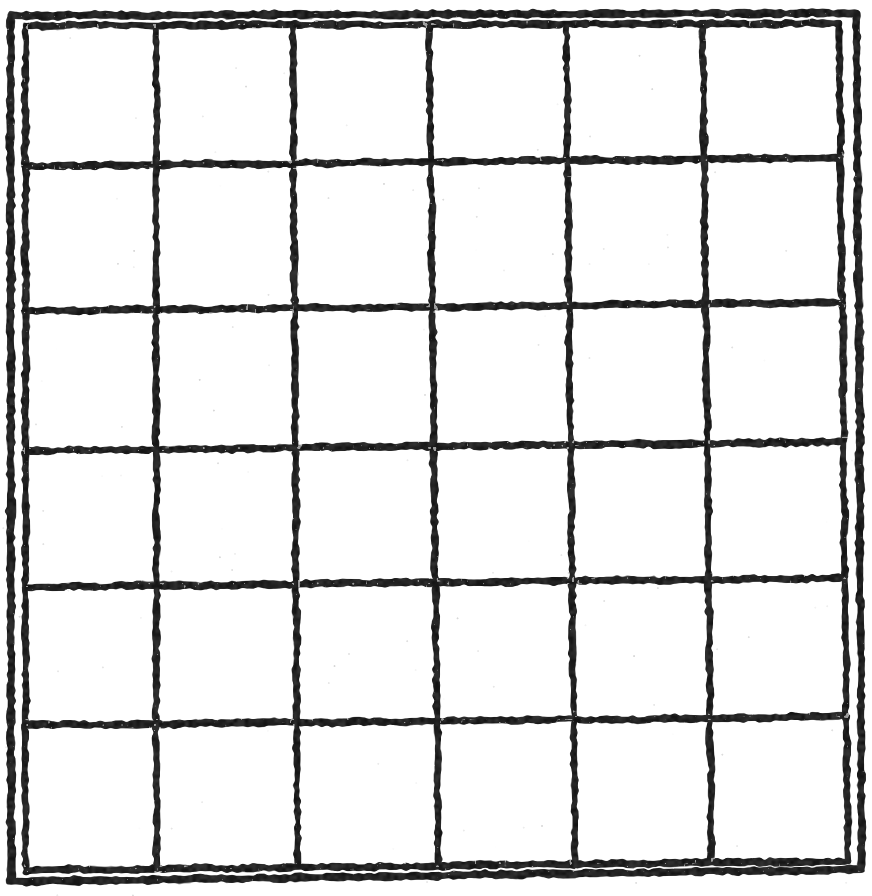
This pattern is drawn by a WebGL 2 fragment shader. Its source:

```glsl
#version 300 es
precision highp float;

uniform vec2 u_resolution;
out vec4 fragColor;

float hash(vec2 p) {
    return fract(sin(dot(p, vec2(127.1, 311.7))) * 43758.5453);
}

float noise(vec2 p) {
    vec2 i = floor(p), f = fract(p);
    f = f * f * (3.0 - 2.0 * f);
    return mix(mix(hash(i), hash(i + vec2(1, 0)), f.x),
               mix(hash(i + vec2(0, 1)), hash(i + vec2(1, 1)), f.x), f.y);
}

float segment(vec2 p, vec2 a, vec2 b) {
    vec2 d = b - a;
    return length(p - a - d * clamp(dot(p - a, d) / dot(d, d), 0.0, 1.0));
}

// Crossing of a column rule and a row rule, with hand-set drift and lean
vec2 crossing(float col, float row) {
    float x = col < 0.5 ? 2.86 : 17.45 + 15.234 * (col - 1.0);
    float y = 2.86 + 15.71 * row;
    if (row > 0.5 && row < 5.5) y += 0.46 * sin(1.2 * (row - 1.0));
    float lean = 0.98 * smoothstep(1.0, 3.0, col);
    float tilt = row < 0.5 ? 0.26 : 0.98;
    return vec2(x + lean * row / 6.0, y - tilt * col / 6.0);
}

void main() {
    // The canvas is 100 units tall, measured down from the top
    vec2 uv = gl_FragCoord.xy / u_resolution;
    vec2 p = vec2(uv.x, 1.0 - uv.y) * vec2(97.27, 100.0);
    float pixel = 100.0 / u_resolution.y;

    // Ragged press edges: slow wobble plus fine bite
    vec2 q = p;
    q += 0.20 * (vec2(noise(p * 0.35), noise(p * 0.35 + 40.0)) - 0.5);
    q += 0.28 * (vec2(noise(p * 1.7 + 9.0), noise(p * 1.7 + 70.0)) - 0.5);

    // Six by six grid, its outer rules forming the inner frame
    float columns = 1e3, rows = 1e3;
    for (int i = 0; i < 7; i++) {
        float k = float(i);
        columns = min(columns, segment(q, crossing(k, 0.0), crossing(k, 6.0)));
        rows = min(rows, segment(q, crossing(0.0, k), crossing(6.0, k)));
    }

    // Outer frame
    vec2 corners[4] = vec2[4](vec2(1.15, 1.75), vec2(95.6, 1.45),
                              vec2(96.15, 97.05), vec2(1.25, 98.4));
    float frame = 1e3;
    for (int i = 0; i < 4; i++)
        frame = min(frame, segment(q, corners[i], corners[(i + 1) % 4]));

    float swell = 0.10 * (noise(p * 0.6 + 23.0) - 0.5);
    float d = min(min(columns - 0.37, rows - 0.40), frame - 0.43) - swell;
    float ink = 1.0 - smoothstep(-0.65 * pixel, 0.65 * pixel, d);

    // Uneven ink with pale flecks, thickest around the crossings
    float joint = 1.0 - smoothstep(0.3, 1.0, max(columns, rows));
    float across = 1.0 - smoothstep(0.3, 0.6, rows);
    float limit = 0.92 - 0.05 * across - 0.13 * joint;
    float fleck = smoothstep(limit, limit + 0.1, noise(p * 3.3 + 5.0));
    vec3 inkColor = vec3(mix(0.07, 0.20, noise(p * 2.4 + 31.0)));
    inkColor = mix(inkColor, vec3(0.78), 0.75 * fleck);

    // Sparse faint dust on the paper
    vec2 cell = floor(p / 1.8);
    vec2 spot = (cell + 0.2 + 0.6 * vec2(hash(cell + 3.0), hash(cell + 8.0))) * 1.8;
    float dust = step(0.95, hash(cell)) * (1.0 - smoothstep(0.05, 0.05 + pixel, length(p - spot)));
    vec3 paper = vec3(1.0 - 0.16 * dust * hash(cell + 17.0));

    fragColor = vec4(mix(paper, inkColor, ink), 1.0);
}
```
